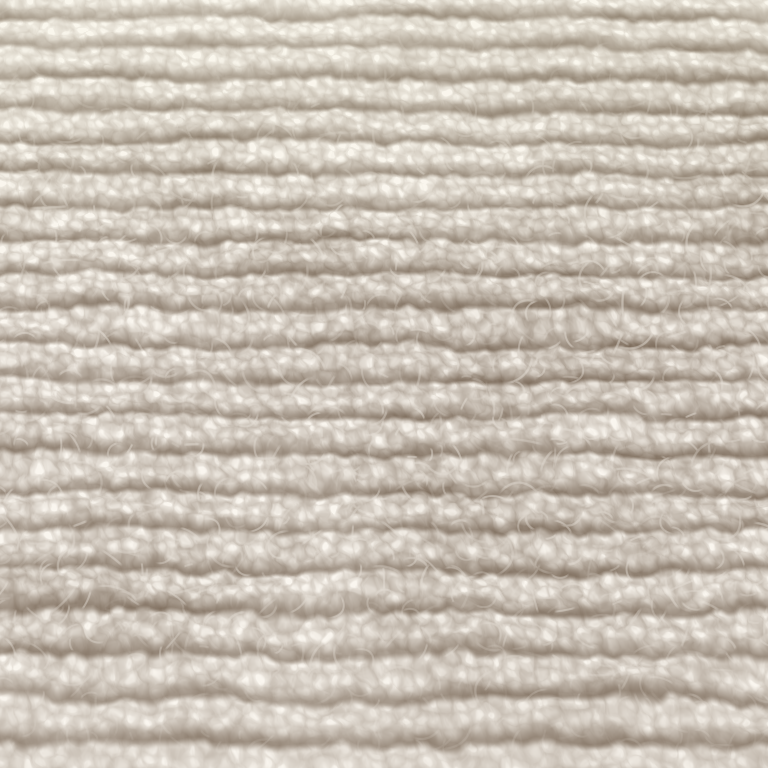
A WebGL 1 fragment shader for this texture:

```glsl
precision highp float;
// Ribbed cream wool carpet: about 21 horizontal tufted rows receding upward, with stray fibres.

uniform vec2 u_resolution;

float hash(vec2 p) {
  vec3 q = fract(vec3(p.xyx) * 0.1031);
  q += dot(q, q.yzx + 33.33);
  return fract((q.x + q.y) * q.z);
}

vec2 hash2(vec2 p) {
  return vec2(hash(p), hash(p + 71.7));
}

float noise(vec2 p) {
  vec2 i = floor(p), f = fract(p);
  f = f * f * (3.0 - 2.0 * f);
  return mix(mix(hash(i), hash(i + vec2(1.0, 0.0)), f.x),
             mix(hash(i + vec2(0.0, 1.0)), hash(i + vec2(1.0, 1.0)), f.x), f.y);
}

// Rounded yarn ends: x = dome height, y = random tone blended between neighbours.
vec2 tufts(vec2 p) {
  vec2 cell = floor(p);
  float nearest = 2.0, tone = 0.0, total = 0.0;
  for (int j = -1; j <= 1; j++) {
    for (int i = -1; i <= 1; i++) {
      vec2 c = cell + vec2(float(i), float(j));
      float d = length(c + 0.15 + 0.7 * hash2(c) - p);
      float weight = exp(-9.0 * d * d);
      nearest = min(nearest, d);
      tone += weight * hash(c + 19.3);
      total += weight;
    }
  }
  return vec2(1.0 - smoothstep(0.05, 0.9, nearest), tone / max(total, 1e-5));
}

// Thin curved hairs, one per cell, each allowed to reach into its neighbours.
float fibres(vec2 p, float halfWidth, float blur) {
  vec2 cell = floor(p);
  float cover = 0.0;
  for (int j = -1; j <= 1; j++) {
    for (int i = -1; i <= 1; i++) {
      vec2 c = cell + vec2(float(i), float(j));
      float angle = 6.2832 * hash(c + 5.1);
      float reach = mix(0.25, 0.75, hash(c + 8.6));
      vec2 q = p - c - hash2(c + 2.4);
      q = vec2(q.x * cos(angle) + q.y * sin(angle), q.y * cos(angle) - q.x * sin(angle));
      float bend = (hash(c + 4.2) - 0.5) * 2.4;
      float d = abs(q.y - bend * q.x * q.x) / sqrt(1.0 + 4.0 * bend * bend * q.x * q.x);
      float line = 1.0 - smoothstep(halfWidth, halfWidth + blur, d);
      float ends = 1.0 - smoothstep(reach * 0.6, reach, abs(q.x));
      cover = max(cover, line * ends * hash(c + 13.7));
    }
  }
  return cover;
}

void main() {
  vec2 uv = gl_FragCoord.xy / u_resolution;
  float pixel = 1.0 / min(u_resolution.x, u_resolution.y);
  float focus = 1.0 - smoothstep(0.2, 0.52, abs(uv.y - 0.47));

  // Perspective: rows tighten and tufts shrink with distance.
  float row = 16.7 * uv.y + 4.45 * uv.y * uv.y - 0.66 + 0.13 * uv.x;
  float across = (uv.x - 0.5) * mix(50.0, 62.0, uv.y) + 100.0;

  // Uneven rows with scalloped edges.
  row += 0.26 * (noise(vec2(uv.x * 8.0, row * 0.8 + 7.0)) - 0.5);
  row += 0.16 * (noise(vec2(across * 0.45, row * 1.5 + 30.0)) - 0.5);
  float scalloped = row + 0.16 * (noise(vec2(across * 1.1, row * 2.0 + 50.0)) - 0.5);
  float f = fract(scalloped);

  // Long shaded underside, short bright upper lip, groove at each whole number.
  float soft = 0.06 * (1.0 - focus);
  float body = smoothstep(-0.02, 0.44 + soft, f) * (1.0 - smoothstep(0.84 - soft, 1.02, f));
  float depth = mix(0.40, 0.62, noise(vec2(uv.x * 11.0, row * 0.9 + 90.0)));

  // Yarn ends, slightly slanted, with finer fuzz.
  vec2 yarn = vec2(across + 0.5 * row, row * 3.0 + 40.0);
  yarn += 0.4 * (vec2(noise(yarn * 1.7), noise(yarn * 1.7 + 31.0)) - 0.5);
  vec2 tuft = tufts(yarn);
  float fuzz = noise(yarn * vec2(4.0, 3.0)) + 0.6 * noise(yarn * vec2(8.0, 5.0)) - 0.8;
  float detail = 0.34 * (tuft.x - 0.62) + 0.26 * (tuft.y - 0.5) + 0.12 * fuzz;
  float shade = 0.66 - depth * (1.0 - body) * 1.15;
  shade += detail * mix(0.5, 1.0, body) * mix(0.6, 1.0, focus);
  shade += 0.12 * smoothstep(0.72, 0.95, tuft.x) * body * tuft.y;

  // Broad light: brighter far edge, patchy middle.
  shade += 0.17 * smoothstep(0.55, 1.0, uv.y) + 0.05 * smoothstep(0.3, 0.0, uv.y);
  shade += 0.16 * (noise(uv * vec2(5.0, 9.0) + 3.0) - 0.5) + 0.05 * (0.5 - uv.x) + 0.06;

  // Loose hairs catch the light above the pile.
  float hairs = fibres(uv * 26.0, 0.012, 0.02 + 26.0 * pixel);
  hairs = max(hairs, fibres(uv.yx * 37.0 + 60.0, 0.014, 0.02 + 37.0 * pixel));
  shade = mix(shade, max(shade, 0.88), 0.5 * hairs * mix(0.25, 1.0, focus));

  vec3 shadow = vec3(0.55, 0.49, 0.43);
  vec3 wool = vec3(0.94, 0.92, 0.89);
  vec3 color = mix(shadow, wool, clamp(shade, -0.15, 1.1));
  color += vec3(0.0, 0.004, -0.008) * smoothstep(0.5, 1.0, uv.y);
  gl_FragColor = vec4(color, 1.0);
}
```
